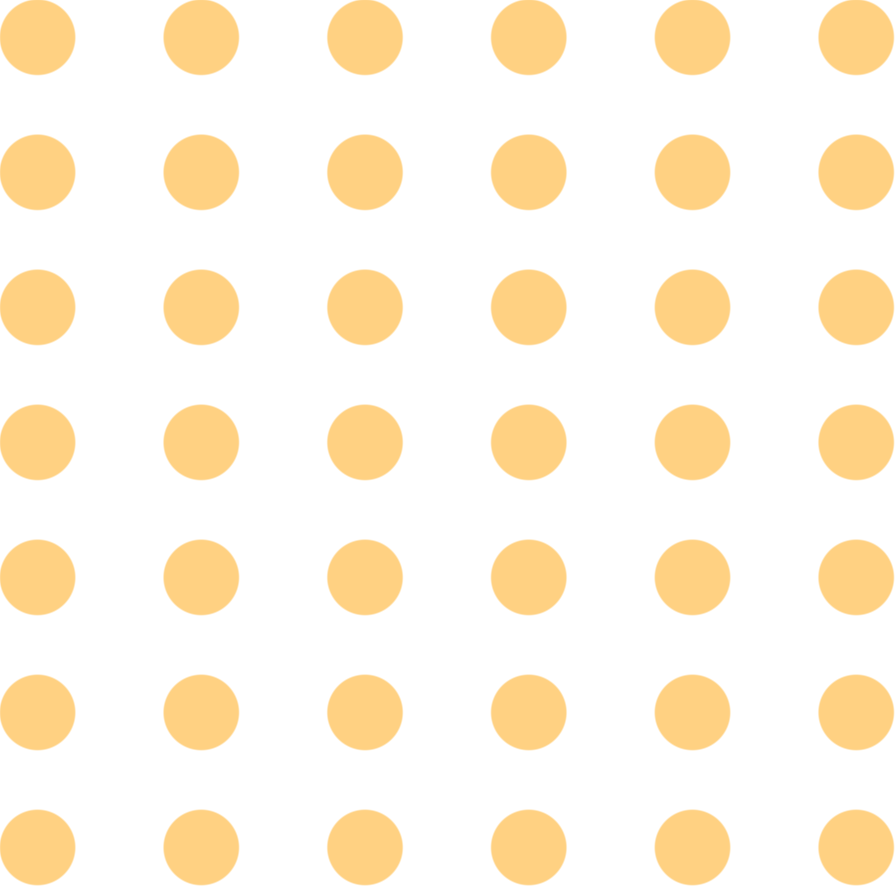
Give the GLSL for this pattern, as a Shadertoy shader.

```glsl
const vec3 PAPER = vec3(1.0);
const vec3 APRICOT = vec3(1.0, 0.82, 0.51);

const vec2 DOT_COUNT = vec2(6.0, 7.0);
const vec2 FIRST_CENTER = vec2(0.0424, 0.0435);
const vec2 PITCH = vec2(0.1848, 0.1524);
const float DOT_RADIUS = 0.0426;
const float EDGE_SOFTNESS = 0.0013;

// Offset from the nearest center of a finite grid
vec2 gridOffset(vec2 p, vec2 origin, vec2 pitch, vec2 count) {
    vec2 cell = clamp(floor((p - origin) / pitch + 0.5), vec2(0.0), count - 1.0);
    return p - origin - cell * pitch;
}

float circleDistance(vec2 p, float radius) {
    return length(p) - radius;
}

float coverage(float dist, float softness) {
    return 1.0 - smoothstep(-softness, softness, dist);
}

void mainImage(out vec4 fragColor, in vec2 fragCoord) {
    // Units of canvas height
    vec2 p = fragCoord / iResolution.y;
    float softness = max(EDGE_SOFTNESS, 0.7 / iResolution.y);

    // Rows and columns of equal dots
    vec2 offset = gridOffset(p, FIRST_CENTER, PITCH, DOT_COUNT);
    float dotMask = coverage(circleDistance(offset, DOT_RADIUS), softness);

    fragColor = vec4(mix(PAPER, APRICOT, dotMask), 1.0);
}
```
